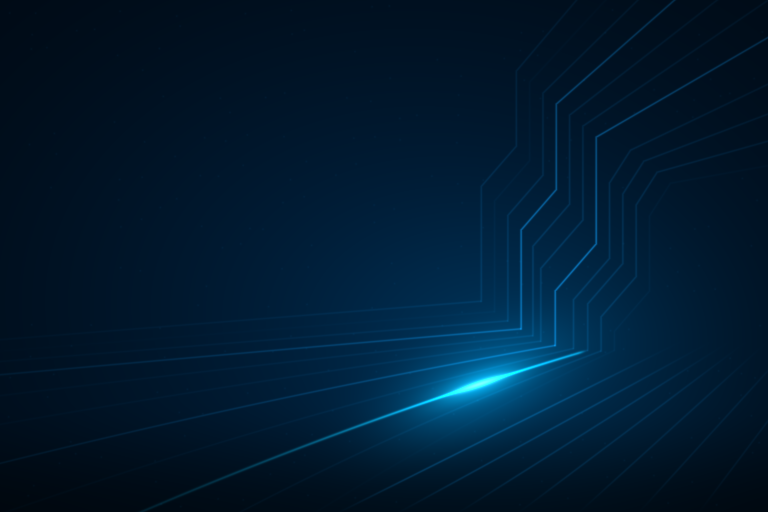
Reproduce this background procedurally as a Shadertoy shader.

```glsl
// Dark blue backdrop with a cyan flare lying on a receding floor.
// Bent circuit traces rise from the flare; each is built from its index,
// and the light is a sum of soft elliptical gaussians.

#define FLARE vec2(0.935, 0.249)
#define FLARE_TRACE 6.0
#define LINE_WIDTH 0.0015
#define TRACE_GAIN 0.55
#define FLOOR_GAIN 0.34
#define RAY_GAIN 0.22
#define SPECK_GAIN 0.045
#define TRACE_BLUE vec3(0.06, 0.50, 0.76)
#define FLARE_CYAN vec3(0.04, 0.78, 0.92)

float hash(vec2 p) {
    return fract(sin(dot(p, vec2(127.1, 311.7))) * 43758.5);
}

float blob(vec2 offset, vec2 size) {
    vec2 q = offset / size;
    return exp(-dot(q, q));
}

float segment(vec2 p, vec2 a, vec2 b) {
    vec2 pa = p - a, ba = b - a;
    return length(pa - ba * clamp(dot(pa, ba) / dot(ba, ba), 0.0, 1.0));
}

float stroke(float d, float pixel) {
    float w = LINE_WIDTH + 0.3 * pixel;
    return exp(-d * d / (w * w));
}

// Foot of a trace, where its upright part meets the floor.
vec2 traceFoot(float i) {
    float squeeze = 0.0156 * exp(-(i - 3.4) * (i - 3.4) / 1.2);
    return vec2(0.992 + 0.026 * i - squeeze, 0.3145 + 0.0012 * (7.0 - i) * (7.0 - i));
}

// Upright part: lower column, slanted step, upper column, knee, outgoing arm.
float uprightDistance(vec2 p, float i) {
    vec2 foot = traceFoot(i);
    float kneeOn = step(4.5, i);
    float x = 1.0605 + 0.026 * i;
    float bendY = 0.658 - 0.0283 * i - 0.027 * exp(-(i - 4.5) * (i - 4.5));
    vec2 bend = vec2(x, bendY);
    vec2 low = vec2(foot.x, bendY - 1.15 * (x - foot.x));
    vec2 top = vec2(x, 0.818 - 0.0215 * i - 0.068 * kneeOn);
    vec2 knee = top + kneeOn * vec2(0.041, 0.064) + vec2(0.0, 0.0001);
    vec2 armEnd = knee + 0.5 * normalize(vec2(1.0, 0.98 - 0.1 * i));
    float d = min(segment(p, foot, low), segment(p, low, bend));
    d = min(d, min(segment(p, bend, top), segment(p, top, knee)));
    return min(d, segment(p, knee, armEnd));
}

// Signed distance to the gently curved floor part running left from the foot.
float floorDistance(vec2 p, float i) {
    vec2 foot = traceFoot(i);
    float k = max(i, 0.0);
    float run = foot.x - p.x;
    float slope = 0.08 + 0.006 * k * k;
    float curve = 0.0021 * k * k;
    float y = foot.y - slope * run - curve * run * abs(run);
    float grade = slope + 2.0 * curve * abs(run);
    return (p.y - y) / sqrt(1.0 + grade * grade);
}

vec3 background(vec2 p) {
    vec3 col = vec3(0.0, 0.030, 0.065);
    col += vec3(0.0, 0.085, 0.155) * blob(p - vec2(0.80, 0.41), vec2(0.80, 0.60));
    col += vec3(0.0, 0.080, 0.120) * blob(p - vec2(1.02, 0.30), vec2(0.36, 0.26));
    return col * mix(0.55, 1.0, smoothstep(-0.02, 0.22, p.y));
}

vec3 traces(vec2 p, float pixel) {
    float light = 0.0;
    float nearness = exp(-1.6 * distance(p, vec2(1.12, 0.5)));
    for (float i = -2.0; i <= 8.0; i++) {
        float accent = 0.28 + 0.72 * pow(0.5 + 0.5 * cos(2.094 * (i - 1.0)), 3.0);
        accent *= (i < 0.0 || i > 6.5) ? 0.3 : 1.0;
        light += TRACE_GAIN * accent * nearness * stroke(uprightDistance(p, i), pixel);
        float run = traceFoot(i).x - p.x;
        float fade = smoothstep(-pixel, pixel, run) * exp(-1.3 * max(run, 0.0));
        light += FLOOR_GAIN * accent * fade * stroke(floorDistance(p, i), pixel);
    }
    // Fan of rays across the right side of the floor.
    float window = smoothstep(0.34, 0.20, p.y) * smoothstep(-0.02, 0.09, p.y);
    for (float j = 0.0; j < 7.0; j++) {
        float slope = 0.5 + 0.03 * j + 0.018 * j * j;
        float d = (p.y - slope * (p.x - 0.664 - 0.117 * j)) / sqrt(1.0 + slope * slope);
        light += RAY_GAIN * window * exp(-0.2 * j) * stroke(d, pixel);
    }
    return TRACE_BLUE * light;
}

vec3 flare(vec2 p, float pixel) {
    float along = (p.x - FLARE.x) * 1.06;
    float across = floorDistance(p, FLARE_TRACE);
    float ends = smoothstep(0.0, 0.02, traceFoot(FLARE_TRACE).x - p.x);
    vec2 q = vec2(along, across);
    vec3 col = vec3(0.0, 0.20, 0.27) * blob(q, vec2(0.17, 0.085));
    col += FLARE_CYAN * 0.40 * blob(q, vec2(0.085, 0.024));
    col += FLARE_CYAN * 0.85 * ends * exp(-3.2 * abs(along)) * stroke(across * 0.75, pixel);
    return col + vec3(0.45, 0.85, 0.80) * blob(q, vec2(0.045, 0.006));
}

// One faint dot in some cells of a grid.
float specks(vec2 p, float pixel) {
    vec2 cell = floor(p * 24.0);
    vec2 centre = (cell + 0.2 + 0.6 * vec2(hash(cell), hash(cell + 7.0))) / 24.0;
    return step(0.7, hash(cell + 19.0)) * stroke(distance(p, centre), pixel);
}

void mainImage(out vec4 fragColor, in vec2 fragCoord) {
    vec2 p = fragCoord / iResolution.xy * vec2(1.5, 1.0);
    float pixel = 1.0 / iResolution.y;
    vec3 col = background(p) + traces(p, pixel) + flare(p, pixel);
    col += SPECK_GAIN * TRACE_BLUE * specks(p, pixel);
    fragColor = vec4(clamp(col, 0.0, 1.0), 1.0);
}
```
